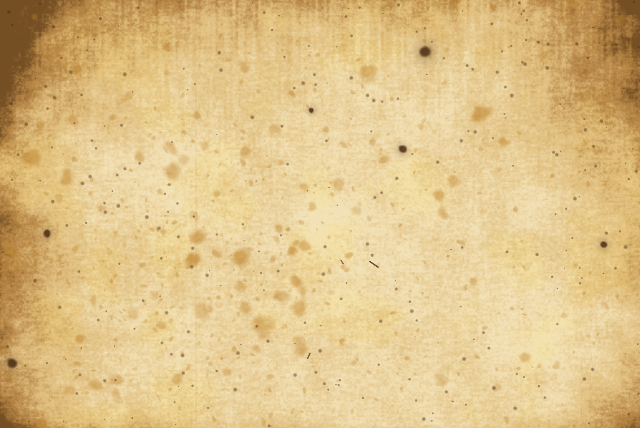
This texture is drawn by a Shadertoy shader. Its source:

```glsl
const vec3 PALE = vec3(0.95, 0.885, 0.72);
const vec3 TAN = vec3(0.88, 0.75, 0.50);
const vec3 BROWN = vec3(0.71, 0.52, 0.27);
const vec3 UMBER = vec3(0.46, 0.31, 0.14);
const vec3 RUST = vec3(0.74, 0.51, 0.17);
const vec3 OCHRE = vec3(0.89, 0.75, 0.42);
const vec3 INK = vec3(0.27, 0.15, 0.06);
const float BASE_TONE = 0.105;
const float GRAIN = 0.13;
const float WEAVE = 0.10;

// Stains as centre x, centre y, radius
const vec3 FOXING[16] = vec3[16](
  vec3(.465, .443, .017), vec3(.463, .268, .020), vec3(.615, .242, .021), vec3(.565, .394, .019),
  vec3(.693, .342, .016), vec3(.697, .285, .017), vec3(.655, .307, .014), vec3(.698, .187, .019),
  vec3(.684, .417, .011), vec3(.711, .430, .012), vec3(.400, .605, .017), vec3(1.128, .740, .018),
  vec3(1.025, .543, .013), vec3(.078, .630, .018), vec3(.565, .846, .013), vec3(.460, .390, .014));
const vec3 SPECKS[6] = vec3[6](
  vec3(.994, .878, .014), vec3(.940, .650, .009), vec3(.727, .742, .006),
  vec3(.025, .150, .012), vec3(1.410, .427, .008), vec3(.111, .453, .008));
const vec3 PATCHES[6] = vec3[6](
  vec3(.540, .510, .050), vec3(.980, .565, .075), vec3(.400, .410, .065),
  vec3(.420, .065, .075), vec3(.790, .440, .045), vec3(1.215, .400, .060));
const vec3 FADED[4] = vec3[4](
  vec3(.750, .500, .060), vec3(1.240, .235, .090), vec3(1.220, .535, .040), vec3(1.460, .650, .035));

float hash(vec2 p) {
  vec3 q = fract(vec3(p.xyx) * 0.1031);
  q += dot(q, q.yzx + 33.33);
  return fract((q.x + q.y) * q.z);
}

float noise(vec2 p) {
  vec2 i = floor(p), f = fract(p);
  f = f * f * (3.0 - 2.0 * f);
  return mix(mix(hash(i), hash(i + vec2(1, 0)), f.x),
             mix(hash(i + vec2(0, 1)), hash(i + vec2(1, 1)), f.x), f.y);
}

float fbm(vec2 p) {
  float sum = 0.0, amp = 0.5;
  for (int i = 0; i < 5; i++) {
    sum += amp * noise(p);
    p = mat2(1.6, 1.2, -1.2, 1.6) * p + 17.3;
    amp *= 0.5;
  }
  return sum;
}

float blob(vec2 p, vec3 s, float soft) {
  return 1.0 - smoothstep(1.0 - soft, 1.0 + soft, length(p - s.xy) / s.z);
}

float glow(vec2 p, vec2 c, float r) {
  vec2 d = (p - c) / r;
  return exp(-dot(d, d));
}

// One random dot per grid cell
float scatter(vec2 p, float cells, float chance, float seed) {
  vec2 g = p * cells, id = floor(g);
  float sum = 0.0;
  for (int j = -1; j <= 1; j++)
    for (int i = -1; i <= 1; i++) {
      vec2 c = id + vec2(i, j), k = c + seed;
      vec2 o = c + vec2(hash(k + 3.7), hash(k + 9.2));
      float r = mix(0.10, 0.32, hash(k + 21.4));
      sum = max(sum, step(hash(k), chance) * blob(g, vec3(o, r), 0.5));
    }
  return sum;
}

float scratch(vec2 p, vec2 a, vec2 b, float w) {
  vec2 d = b - a;
  float h = clamp(dot(p - a, d) / dot(d, d), 0.0, 1.0);
  return 1.0 - smoothstep(w * 0.5, w * 1.5, length(p - a - d * h));
}

vec3 paper(float t) {
  vec3 c = mix(PALE, TAN, smoothstep(-0.05, 0.38, t));
  c = mix(c, BROWN, smoothstep(0.30, 0.72, t));
  return mix(c, UMBER, smoothstep(0.65, 1.05, t));
}

void mainImage(out vec4 fragColor, in vec2 fragCoord) {
  vec2 p = fragCoord / iResolution.y;
  float right = iResolution.x / iResolution.y - p.x;
  float cloud = fbm(p * 5.0 + 2.0), mottle = fbm(p * 19.0 + 8.0);
  vec2 warp = vec2(mottle, fbm(p * 19.0 + 41.0)) - 0.48;

  // Aged borders and corners
  float edge = 0.66 * exp(-p.x / 0.115);
  edge += (0.20 + 0.20 * p.y) * exp(-right / 0.11);
  edge += 0.32 * exp(-(1.0 - p.y) / 0.065) + 0.16 * exp(-p.y / 0.018);
  edge += 0.22 * glow(p, vec2(0.04, 0.97), 0.17) + 0.26 * glow(p, vec2(1.47, 0.95), 0.16);
  edge += 0.20 * glow(p, vec2(1.5, 0.0), 0.13) + 0.16 * glow(p, vec2(1.42, 0.74), 0.13);
  float tone = BASE_TONE + edge * (0.35 + 0.8 * cloud + 0.55 * mottle);
  tone += 0.11 * smoothstep(0.55, 1.0, p.y);
  tone += 0.26 * (cloud - 0.48) + 0.20 * (mottle - 0.48);

  // Cloth weave, upright streaks and grain
  float streak = noise(p * vec2(150.0, 9.0)) - 0.5;
  tone += WEAVE * (noise(p * vec2(45.0, 210.0)) - 0.5);
  tone += streak * (0.05 + 0.12 * smoothstep(0.6, 1.0, p.y));
  tone += GRAIN * (noise(p * 330.0) + noise(p * 170.0 + 5.0) - 1.0);
  tone += 0.10 * (1.0 - smoothstep(0.0008, 0.0025, abs(p.x - 0.458))) * noise(p * vec2(1.0, 30.0));

  // Broad faded and yellowed patches
  vec2 q = p + warp * 0.07;
  float faded = 0.0, yellow = 0.0;
  for (int i = 0; i < 4; i++) faded = max(faded, blob(q, FADED[i], 0.35));
  for (int i = 0; i < 6; i++) yellow = max(yellow, blob(q, PATCHES[i], 0.5));
  vec3 col = paper(tone - 0.09 * faded);
  yellow = max(yellow * 0.45, 0.4 * smoothstep(0.5, 0.72, fbm(p * 8.0 + 63.0)));
  col = mix(col, col * OCHRE / TAN, yellow);

  // Rusty foxing, denser left of centre
  float rust = 0.0;
  vec2 s = p + warp * 0.035;
  for (int i = 0; i < 16; i++) rust = max(rust, blob(s, FOXING[i], 0.5));
  float dense = glow(p, vec2(0.48, 0.42), 0.48);
  rust = max(rust, 0.75 * scatter(s, 24.0, 0.04 + 0.22 * dense, 11.0));
  rust = max(rust, 0.65 * scatter(s, 60.0, 0.03 + 0.12 * dense, 57.0));
  col = mix(col, RUST, rust * (0.18 + 0.65 * mottle));

  // Dark specks and loose fibres
  float ink = 0.45 * scatter(p, 75.0, 0.035, 83.0);
  for (int i = 0; i < 6; i++) {
    ink = max(ink, 0.85 * blob(p + warp * 0.012, SPECKS[i], 0.45));
    ink = max(ink, 0.25 * glow(p, SPECKS[i].xy, SPECKS[i].z * 1.7));
  }
  ink = max(ink, 0.75 * scratch(p, vec2(0.864, 0.389), vec2(0.883, 0.376), 0.0017));
  ink = max(ink, 0.60 * scratch(p, vec2(0.797, 0.391), vec2(0.802, 0.384), 0.0016));
  ink = max(ink, 0.65 * scratch(p, vec2(0.719, 0.163), vec2(0.724, 0.174), 0.0017));
  col = mix(col, INK, ink);
  fragColor = vec4(clamp(col, 0.0, 1.0), 1.0);
}
```
